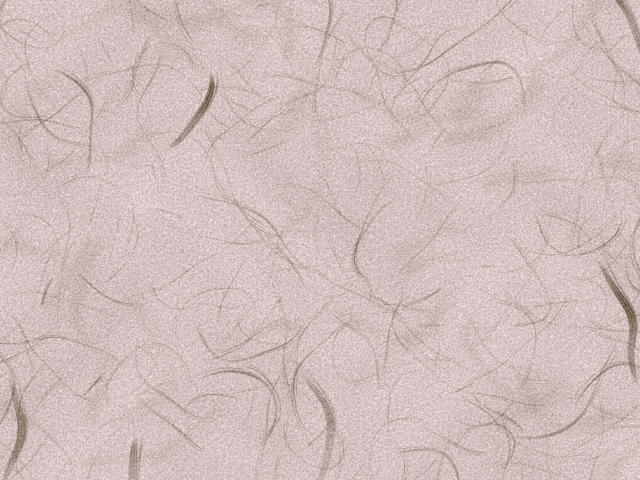
Give the GLSL for this texture, as a WebGL 1 fragment shader.

```glsl
precision highp float;
// Handmade mulberry paper: speckled pink pulp with scattered brown plant fibres.
uniform vec2 u_resolution;

const vec3 PULP = vec3(0.846, 0.757, 0.758);
const vec3 FIBRE = vec3(0.39, 0.31, 0.23);
const float TURN = 6.2832;

vec2 random2(vec2 cell) {
  vec2 k = vec2(dot(cell, vec2(127.1, 311.7)), dot(cell, vec2(269.5, 183.3)));
  return fract(sin(k) * 43758.5453);
}

vec4 random4(float n) {
  return fract(sin(n * vec4(12.9898, 78.233, 39.425, 57.113)) * 43758.5453);
}

vec2 rotate(vec2 p, float angle) {
  float c = cos(angle), s = sin(angle);
  return vec2(c * p.x + s * p.y, c * p.y - s * p.x);
}

// Cellular noise: distance to the nearest scattered point.
float cellular(vec2 p) {
  vec2 cell = floor(p), local = fract(p);
  float nearest = 2.0;
  for (int y = -1; y <= 1; y++) {
    for (int x = -1; x <= 1; x++) {
      vec2 offset = vec2(float(x), float(y));
      vec2 d = offset + random2(cell + offset) - local;
      nearest = min(nearest, dot(d, d));
    }
  }
  return sqrt(nearest);
}

// Layered sines that bend space, so the fibres wander.
vec2 wander(vec2 p, float phase) {
  vec2 bend = sin(p.yx * vec2(7.0, 8.3) + phase);
  bend += 0.5 * sin(p.yx * 17.0 + bend * 1.7 + phase * 2.3);
  return p + 0.02 * bend;
}

// Soft uneven clouds, about -1 to 1.
float clouds(vec2 p) {
  vec2 q = p + 0.12 * sin(p.yx * 9.0 + 1.3);
  float low = sin(q.x * 7.0 + q.y * 4.0) * sin(q.y * 8.0 - q.x * 3.0 + 2.0);
  float mid = sin(q.x * 19.0 - q.y * 11.0 + low) * sin(q.y * 23.0 + q.x * 8.0);
  return 0.55 * low + 0.45 * mid;
}

// Difference of two turned cell patterns: irregular light and dark flecks.
float flecks(vec2 p, float scale) {
  return cellular(p * scale) - cellular(rotate(p, 0.6) * scale * 1.13 + 57.0);
}

float line(float d, float width, float blur) {
  return 1.0 - smoothstep(max(width - blur, 0.0), width + blur, abs(d));
}

// One tapered, wavy arc with a thinner strand splitting away from it.
float fibre(vec2 q, float radius, float halfLength, float width, float phase, float blur) {
  vec2 fromHub = vec2(q.x, radius - q.y);
  float along = atan(fromHub.x, fromHub.y) * radius;
  float t = along / halfLength;
  if (abs(t) > 1.0) return 0.0;
  float wave = sin(along * 19.0 + phase) + 0.5 * sin(along * 43.0 + phase * 2.0);
  float across = length(fromHub) - radius + 0.006 * wave;
  float taper = 1.0 - t * t;
  float body = line(across, width * (0.35 + 0.65 * taper), blur);
  float split = line(across - 0.05 * along - width, width * 0.3, blur);
  float streaks = 0.87 + 0.13 * sin(across * 1000.0 + phase + wave);
  float fade = smoothstep(0.0, 0.6, taper) * (0.75 + 0.25 * sin(along * 31.0 + phase * 3.0));
  return max(body * streaks, 0.5 * split) * fade;
}

// A layer of fibres; ranges hold minimum and maximum, spread is the range of directions.
float fibreLayer(vec2 p, float seed, int count, vec2 lengths, vec2 radii,
                 float width, float strength, float spread, float blur) {
  float clear = 1.0;
  for (int i = 0; i < 220; i++) {
    if (i >= count) break;
    float n = float(i) + 1.0;
    vec4 r = random4(n + seed);
    vec4 s = random4(n + seed + 317.0);
    vec2 spot = fract(n * vec2(0.7549, 0.5698) + seed * 0.37 + 0.3 * s.xy);
    vec2 q = rotate(p - spot * vec2(1.46, 1.12) + 0.06, 1.5708 + (r.x - 0.5) * spread);
    float radius = mix(radii.x, radii.y, r.y * r.y);
    float halfLength = min(mix(lengths.x, lengths.y, r.z), radius * 2.2);
    float ink = fibre(q, radius, halfLength, width * (0.6 + 0.6 * r.w), s.z * TURN, blur);
    clear *= 1.0 - ink * min(strength * (0.5 + 0.7 * s.w), 0.95);
  }
  return 1.0 - clear;
}

void main() {
  vec2 p = gl_FragCoord.xy / u_resolution.y;
  float blur = max(0.0018, 0.7 / u_resolution.y);
  float cloud = clouds(p);

  // Fibres, from faint sunken smudges and hairs to broad strips of bark
  float smudges = fibreLayer(wander(p, 5.5), 211.0, 34, vec2(0.06, 0.22), vec2(0.1, 0.6),
                             0.012, 0.13, TURN, 0.014);
  float hairs = fibreLayer(wander(p, 0.7), 3.0, 220, vec2(0.04, 0.2), vec2(0.06, 0.8),
                           0.0008, 0.36, TURN, blur);
  float threads = fibreLayer(wander(p, 2.9), 41.0, 40, vec2(0.06, 0.2), vec2(0.1, 0.6),
                             0.0026, 0.52, TURN, blur);
  float specks = fibreLayer(p, 87.0, 10, vec2(0.012, 0.04), vec2(0.1, 0.4),
                            0.0019, 0.7, TURN, blur);
  float strips = fibreLayer(wander(p, 4.6), 133.0, 6, vec2(0.1, 0.16), vec2(0.25, 0.8),
                            0.0085, 0.9, 0.9, blur);
  hairs *= 0.9 - 0.4 * cloud;
  float clear = (1.0 - smudges) * (1.0 - hairs) * (1.0 - threads);
  clear *= (1.0 - specks) * (1.0 - strips);

  // Pulp grain and cloudy thickness
  float tone = 0.135 * flecks(p, 205.0) + 0.035 * flecks(p + 3.1, 95.0) + 0.028 * cloud;

  vec3 colour = mix(FIBRE, PULP, clear) + tone * vec3(1.0, 1.02, 1.06);
  gl_FragColor = vec4(clamp(colour, 0.0, 1.0), 1.0);
}
```
